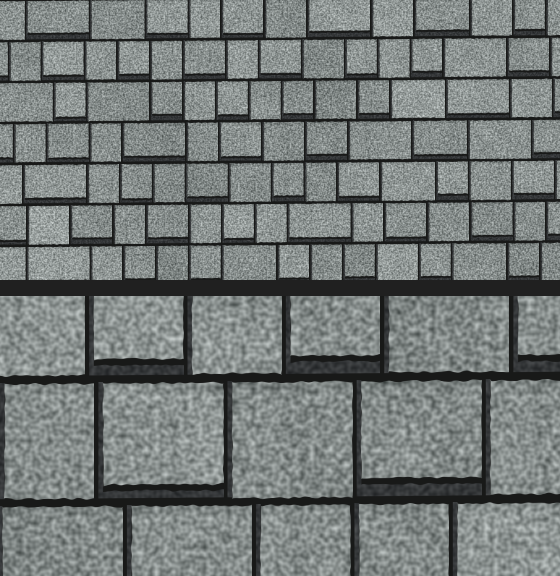
Top: the whole. Bottom: its middle third, enlarged.
This texture is drawn by a Shadertoy shader. Its source:

```glsl
const float ROWS = 6.83;
const float ROW_TILT = 0.008;
const int MAX_TABS = 22;
const float GAP = 0.07;
const float COURSE_END = 0.945;

const vec3 SLATE = vec3(0.545, 0.572, 0.566);
const vec3 BACKING = vec3(0.205, 0.215, 0.222);
const vec3 SHADOW = vec3(0.095, 0.098, 0.095);

float hash(vec2 p) {
    vec3 q = fract(vec3(p.xyx) * vec3(0.1031, 0.1030, 0.0973));
    q += dot(q, q.yzx + 33.33);
    return fract((q.x + q.y) * q.z);
}

float cornerSlope(vec2 cell, vec2 offset) {
    float angle = 6.28318 * hash(cell);
    return dot(vec2(cos(angle), sin(angle)), offset);
}

float gradientNoise(vec2 p) {
    vec2 cell = floor(p), f = p - cell;
    vec2 u = f * f * f * (f * (f * 6.0 - 15.0) + 10.0);
    vec2 e = vec2(1.0, 0.0);
    float low = mix(cornerSlope(cell, f), cornerSlope(cell + e.xy, f - e.xy), u.x);
    float high = mix(cornerSlope(cell + e.yx, f - e.yx), cornerSlope(cell + e.xx, f - e.xx), u.x);
    return mix(low, high, u.y);
}

// Coverage of the region where distance is negative
float coverage(float distance, float softness) {
    return 1.0 - smoothstep(-softness, softness, distance);
}

// Narrow, medium and wide tabs, in units of the row height
float tabWidth(float index, float row) {
    float pick = hash(vec2(index + 7.0, row * 13.0 + 41.0));
    float width = mix(0.80, 1.05, step(0.40, pick));
    width = mix(width, 1.36, step(0.77, pick));
    return mix(width, 1.56, step(0.88, pick));
}

// Returns left edge, width and index of the tab covering x
vec3 findTab(float x, float row) {
    float left = -0.8 * hash(vec2(row + 19.0, 5.0));
    float width = tabWidth(0.0, row);
    float index = 0.0;
    for (int i = 0; i < MAX_TABS; i++) {
        if (x < left + width) break;
        left += width;
        index += 1.0;
        width = tabWidth(index, row);
    }
    return vec3(left, width, index);
}

// Long and short tabs alternate along a row
float tabBottom(float index, float row) {
    float isShort = mod(index + row, 2.0);
    float jitter = hash(vec2(index + 3.0, row + 61.0)) - 0.5;
    return mix(COURSE_END + 0.015 * jitter, 0.815 + 0.06 * jitter, isShort);
}

float granules(vec2 p) {
    return gradientNoise(p * 173.0) + 0.7 * gradientNoise(p * 97.0 + 31.7);
}

vec3 tabColor(vec2 p, float index, float row, float depth) {
    float tone = 0.07 * (hash(vec2(index + 29.0, row + 83.0)) - 0.5);
    float weathering = 0.05 * gradientNoise(p * 2.3 + 4.1) + 0.05 * gradientNoise(p * 17.0);
    float topShade = 0.05 * (1.0 - smoothstep(0.0, 0.12, depth));
    return SLATE + tone + weathering - topShade + 0.24 * granules(p);
}

// Exposed backing, less the shadow cast down and to the right
float litBacking(float x, float depth, float bottom, float softness) {
    float belowTab = coverage(bottom + 0.05 - depth, softness);
    float insideGap = coverage(x - GAP, softness);
    return coverage(0.032 - x, softness) * max(belowTab, insideGap)
         * coverage(depth - COURSE_END, softness);
}

void mainImage(out vec4 fragColor, in vec2 fragCoord) {
    vec2 p = fragCoord / iResolution.y;
    vec2 q = ROWS * vec2(p.x, 1.0 - p.y + ROW_TILT * p.x) - vec2(0.0, 0.02);
    float softness = 0.7 * ROWS / iResolution.y;

    // Locate the tab
    float row = floor(q.y);
    float depth = q.y - row;
    vec3 tab = findTab(q.x, row);
    float x = q.x - tab.x;
    float roughness = 0.02 * gradientNoise(p * 85.0 + 9.3);
    float bottom = tabBottom(tab.z, row) + roughness;

    // Layer shadow, backing and granulated tab
    float sides = max(GAP - x, x - tab.y) + 0.5 * roughness;
    float ends = max(depth - bottom, 0.012 - depth + roughness);
    vec3 backing = BACKING + 0.10 * granules(p + 5.0);
    vec3 color = mix(SHADOW, backing, litBacking(x, depth, bottom, softness));
    color = mix(color, tabColor(p, tab.z, row, depth), coverage(max(sides, ends), softness));
    fragColor = vec4(clamp(color, 0.0, 1.0), 1.0);
}
```
